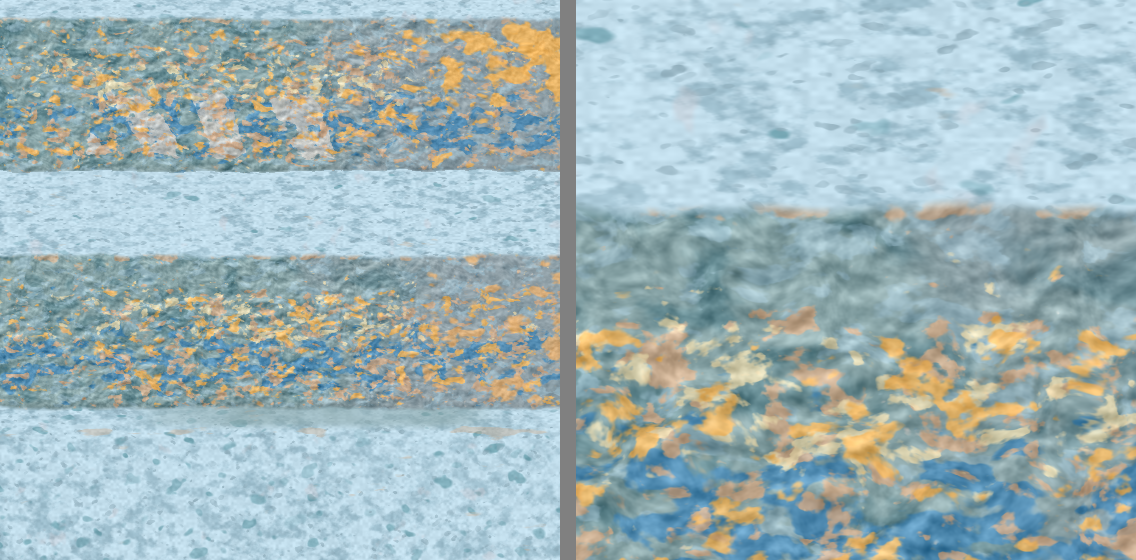
Left: the whole. Right: its middle third, enlarged.
This texture is drawn by a WebGL 2 fragment shader. Its source:

```glsl
#version 300 es
precision highp float;

uniform vec2 u_resolution;
out vec4 outColor;

#define STEP_PERIOD 0.423
#define FIRST_RISER 0.271
#define RISER_SHARE 0.642
#define EDGE_WOBBLE 0.006
#define PAINT_EDGE 0.055
#define RELIEF 0.62
#define GRAIN 0.09
#define PEBBLE_DENSITY 0.45

const vec3 PALE = vec3(0.76, 0.87, 0.925);
const vec3 DUST = vec3(0.61, 0.74, 0.80);
const vec3 CEMENT = vec3(0.53, 0.64, 0.65);
const vec3 TEAL = vec3(0.38, 0.53, 0.56);
const vec3 BLUE = vec3(0.28, 0.53, 0.70);
const vec3 ORANGE = vec3(0.93, 0.70, 0.36);
const vec3 RUST = vec3(0.82, 0.66, 0.52);
const vec3 CREAM = vec3(0.89, 0.83, 0.66);
const vec3 CHALK = vec3(0.78, 0.77, 0.75);
const vec3 MAUVE = vec3(0.60, 0.63, 0.67);

float hash(vec2 p) {
  return fract(sin(dot(p, vec2(127.1, 311.7))) * 43758.5453);
}

float noise(vec2 p) {
  vec2 i = floor(p), f = fract(p);
  f = f * f * (3.0 - 2.0 * f);
  return mix(mix(hash(i), hash(i + vec2(1, 0)), f.x),
             mix(hash(i + vec2(0, 1)), hash(i + vec2(1, 1)), f.x), f.y);
}

float fbm(vec2 p) {
  float sum = 0.0, amp = 0.52;
  for (int i = 0; i < 4; i++) {
    sum += amp * noise(p);
    p = mat2(1.6, 1.2, -1.2, 1.6) * p + 17.3;
    amp *= 0.5;
  }
  return sum;
}

float band(float x, float lo, float hi, float soft) {
  return smoothstep(lo - soft, lo + soft, x) * (1.0 - smoothstep(hi - soft, hi + soft, x));
}

// Flaked paint: cover 0 leaves none, cover 1 nearly all
float flakes(vec2 p, float cover) {
  float limit = mix(0.82, 0.26, cover);
  return smoothstep(limit - PAINT_EDGE, limit + PAINT_EDGE, fbm(p));
}

// Sparse irregular stones, one candidate per cell
float pebbles(vec2 p, float density) {
  vec2 cell = floor(p);
  float mask = 0.0;
  for (int y = -1; y <= 1; y++)
    for (int x = -1; x <= 1; x++) {
      vec2 id = cell + vec2(x, y);
      vec2 d = p - id - vec2(hash(id), hash(id + 31.7));
      d.y += d.x * (hash(id + 5.1) - 0.5);
      float radius = mix(0.10, 0.40, pow(hash(id + 9.4), 3.0));
      float edge = length(d * vec2(0.8, 1.15)) + 0.3 * (noise(p * 3.5) - 0.5);
      float stone = 1.0 - smoothstep(radius - 0.09, radius + 0.09, edge);
      mask = max(mask, stone * step(hash(id + 2.6), density) * (0.25 + 0.75 * hash(id + 7.9)));
    }
  return mask;
}

vec3 treadColor(vec2 uv, float front) {
  vec2 p = uv * vec2(1.0, mix(1.8, 1.0, front));
  vec3 col = mix(DUST, PALE, smoothstep(0.24, mix(0.52, 0.60, front), fbm(p * vec2(52, 66))));
  col = mix(col, PALE, 0.3 * smoothstep(0.4, 0.65, fbm(uv * 6.0)));
  col = mix(col, TEAL + vec3(0.0, 0.07, 0.09), 0.75 * pebbles(p * 32.0, PEBBLE_DENSITY * mix(0.3, 1.0, front)));
  col = mix(col, DUST * 0.9, 0.7 * pebbles(p * 66.0 + 40.0, PEBBLE_DENSITY));
  col = mix(col, vec3(0.82, 0.77, 0.79), 0.3 * flakes(uv * 25.0 + 70.0, 0.12));
  return col + GRAIN * (noise(p * 200.0) - 0.5);
}

vec3 riserColor(vec2 uv, float v, float upper) {
  // Rough cement lit from above
  vec2 p = uv * vec2(1.0, 1.3) + 0.010 * (vec2(noise(uv * 40.0), noise(uv * 40.0 + 50.0)) - 0.5);
  float rough = mix(1.0, 0.5, smoothstep(0.6, 0.95, uv.x));
  float slope = fbm(p * 60.0) - fbm((p + vec2(-0.003, 0.006)) * 60.0);
  vec3 col = mix(TEAL, CEMENT, smoothstep(0.25, 0.54, fbm(p * 34.0)));
  col = mix(col, MAUVE, smoothstep(0.4, 0.8, uv.x + 0.5 * fbm(uv * 9.0) - 0.25) * 0.6);
  col = mix(col, DUST, 0.55 * flakes(p * vec2(50, 64) + 44.0, 0.42));

  // Blue coat, then slanted chalky bars over it
  float blueZone = band(v, 0.10, mix(0.52, 0.50, upper), 0.16);
  float blueCover = blueZone * mix(0.58, 0.40 + 0.20 * smoothstep(0.05, 0.3, uv.x), upper);
  col = mix(col, BLUE, 0.85 * flakes(p * vec2(42, 52) + 12.0, blueCover));
  float bars = smoothstep(-0.35, 0.2, sin((uv.x + 0.10 * v) * 46.0 + 2.0 * noise(uv * 7.0)));
  float barZone = upper * band(uv.x, 0.15, 0.62, 0.03) * band(v, 0.10, 0.51, 0.05);
  col = mix(col, CHALK, 0.85 * flakes(p * 60.0 + 23.0, 0.85 * bars * barZone));

  // Small flecks in warm tones
  float fleckZone = band(v, 0.02, mix(0.80, 0.92, upper), 0.14);
  float patchy = smoothstep(0.3, 0.65, fbm(uv * 9.0 + 3.0));
  float creamZone = band(v, 0.42, 0.78, 0.12) * (1.0 - 0.8 * smoothstep(0.65, 0.85, uv.x));
  float rustCover = mix(0.27, 0.40, patchy) + 0.06 * (1.0 - smoothstep(0.1, 0.35, v));
  col = mix(col, RUST, 0.8 * flakes(p * vec2(66, 80) + 81.0, fleckZone * rustCover));
  col = mix(col, CREAM, 0.8 * flakes(p * vec2(62, 70) + 37.0, creamZone * mix(0.22, 0.45, patchy)));
  col = mix(col, ORANGE, 0.85 * flakes(p * vec2(50, 58) + 59.0, fleckZone * mix(0.16, 0.35, patchy)));

  // Broad orange sheets toward the right
  float sheet = smoothstep(0.58, 0.94, uv.x) * mix(0.40, 0.60, upper);
  sheet *= smoothstep(mix(-0.1, 0.16, upper), mix(0.2, 0.60, upper), v);
  col = mix(col, mix(RUST, ORANGE, 0.4 + 0.6 * upper), 0.9 * flakes(p * vec2(26, 32) + 6.0, sheet));

  // Worn lip, crevice and relief
  float lip = band(v, 0.965, 1.03, 0.02);
  col = mix(col, RUST, 0.7 * flakes(p * 42.0 + 90.0, 0.45 * lip));
  col *= 1.0 - 0.10 * (1.0 - smoothstep(0.0, 0.06, v));
  col += RELIEF * rough * slope * vec3(0.75, 0.72, 0.70);
  return col + GRAIN * (noise(p * 190.0) - 0.5);
}

void main() {
  vec2 uv = gl_FragCoord.xy / u_resolution;
  float wobble = EDGE_WOBBLE * (fbm(uv * vec2(22, 9)) - 0.5) * 2.0;
  float steps = (uv.y + wobble - FIRST_RISER) / STEP_PERIOD;
  float row = max(floor(steps), 0.0);
  float v = (steps - row) / RISER_SHARE;

  vec3 tread = treadColor(uv, 1.0 - smoothstep(0.2, 0.5, uv.y));
  // Damp strip at the foot of the lower riser
  float damp = band(uv.y, 0.238, 0.285, 0.010) * band(uv.x, 0.28, 0.85, 0.08);
  tread = mix(tread, CEMENT, damp * (0.3 + 0.5 * fbm(uv * 18.0)));
  tread = mix(tread, RUST, 0.35 * flakes(uv * vec2(18, 60), 0.5 * band(uv.y, 0.222, 0.236, 0.006)));

  vec3 riser = riserColor(uv, v, row);
  vec3 col = mix(tread, riser, band(v, 0.0, 1.0, 0.018));
  outColor = vec4(clamp(col, 0.0, 1.0), 1.0);
}
```
